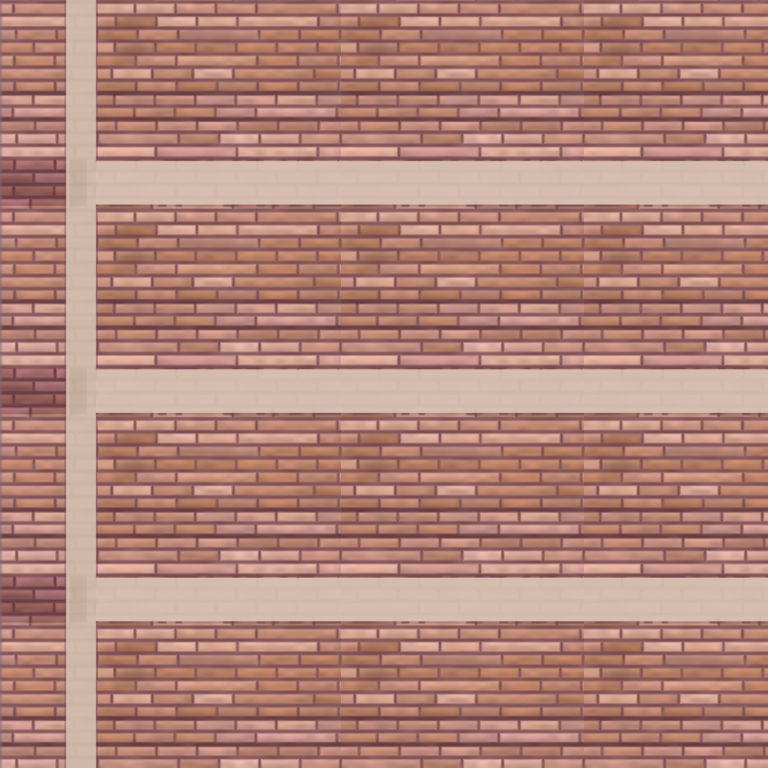
Reproduce this texture procedurally as a WebGL 2 fragment shader.

```glsl
#version 300 es
precision highp float;

uniform vec2 u_resolution;
out vec4 outColor;

float hash(vec2 p) {
    vec3 q = fract(p.xyx * 0.1031);
    q += dot(q, q.yzx + 33.33);
    return fract((q.x + q.y) * q.z);
}

float noise(vec2 p) {
    vec2 i = floor(p), f = fract(p);
    f = f * f * (3.0 - 2.0 * f);
    return mix(mix(hash(i), hash(i + vec2(1, 0)), f.x),
               mix(hash(i + vec2(0, 1)), hash(i + vec2(1, 1)), f.x), f.y);
}

// Some odd bricks fuse with the brick on their left
float fused(vec2 cell) {
    return step(0.5, mod(cell.x, 2.0)) * step(hash(cell + 71.0), 0.28);
}

// Soft coverage of an interval: 1 inside, 0 outside
float span(float x, float center, float halfWidth, float blur) {
    return 1.0 - smoothstep(-blur, blur, abs(x - center) - halfWidth);
}

// wall.x counts bricks within a tile, wall.y counts courses within a storey
vec3 brickwork(vec2 wall, float side, out float face) {
    float course = floor(wall.y);
    float along = wall.x + (mod(course, 2.0) < 0.5 ? 0.61 : 0.06)
                + 0.12 * (hash(vec2(course, 5.0)) - 0.5);
    vec2 cell = vec2(floor(along), course);
    vec2 f = vec2(fract(along), fract(wall.y));

    // Distance to the nearest joint, in course heights
    float leftGap = f.x * 3.1 + 9.0 * fused(cell);
    float rightGap = (1.0 - f.x) * 3.1 + 9.0 * fused(cell + vec2(1, 0));
    float bedGap = min(f.y, 1.0 - f.y);
    face = smoothstep(0.03, 0.25, min(bedGap, min(leftGap, rightGap) + 0.03));

    // Lower courses are pinker, upper ones more ochre
    vec2 id = cell - vec2(fused(cell), 0.0);
    float tone = hash(id + 13.0);
    float pinkness = 0.22 + 0.4 * (1.0 - smoothstep(5.0, 8.5, course)) + 0.25 * side;
    float pink = clamp(pinkness + 0.9 * (hash(id + 37.0) - 0.5), 0.0, 1.0);
    vec3 clay = mix(vec3(0.71, 0.49, 0.385), vec3(0.78, 0.58, 0.545), pink);
    clay = mix(clay, vec3(0.84, 0.68, 0.62), 0.6 * smoothstep(0.82, 0.95, tone));

    // Streaks, stains and a lit upper edge
    float streak = noise(wall * vec2(4.0, 2.5));
    float stain = noise(wall * vec2(1.1, 0.6) + 40.0);
    clay *= 0.84 + 0.12 * tone + 0.14 * streak + 0.08 * stain;
    clay += 0.07 * (smoothstep(0.25, 0.8, f.y) - 0.5);

    // Deep bed joints under two courses
    float bed = mod(floor(wall.y + 0.5), 16.0);
    float deep = (bed == 5.0 || bed == 7.0) ? 1.0 - smoothstep(0.08, 0.3, bedGap) : 0.0;
    vec3 mortar = mix(vec3(0.47, 0.29, 0.31), vec3(0.56, 0.38, 0.39), noise(wall * 2.3 + 9.0));
    vec3 color = mix(mortar, clay, face);
    return mix(color, vec3(0.36, 0.2, 0.22), deep * (0.4 + 0.4 * streak));
}

void main() {
    vec2 uv = gl_FragCoord.xy / u_resolution;
    float blur = max(0.0012, 0.75 / u_resolution.y);

    // Tiles of six bricks by sixteen courses
    float storeyY = mod(uv.y - 0.2194 + 0.13565, 0.2713) - 0.13565;
    vec2 wall = vec2(fract((uv.x - 0.1275) / 0.3164) * 6.0,
                     mod((uv.y - 0.2194) / 0.01696 + 0.13, 16.0));
    float side = 1.0 - step(0.1, uv.x);
    float face;
    vec3 color = brickwork(wall, side, face);

    // Left strip: violet courses level with each ledge, dark outer edge
    float level = span(storeyY, 0.0, 0.03, blur);
    color *= mix(vec3(1.0), vec3(0.82, 0.74, 0.81), side * level);
    color = mix(color, vec3(0.53, 0.4, 0.45), 0.6 * (1.0 - smoothstep(0.0, 0.005, uv.x)));

    // Ragged shade beside the ledges and the pilaster
    float ragged = 0.35 + 0.65 * smoothstep(0.35, 0.75, noise(wall * vec2(5.0, 0.5) + 20.0));
    float ledgeShade = span(abs(storeyY), 0.0295, 0.0018, 0.0018) * (1.0 - side) * ragged;
    float postShade = span(abs(uv.x - 0.1055), 0.0205, 0.001, 0.0015) * 0.5;
    color = mix(color, vec3(0.43, 0.26, 0.3), max(0.8 * ledgeShade, postShade));

    // Pale ledges and pilaster with faint courses showing through
    float ledge = span(storeyY, 0.0, 0.0283, blur) * smoothstep(-blur, blur, uv.x - 0.113);
    float post = span(uv.x, 0.1055, 0.0195, blur);
    vec3 plaster = mix(vec3(0.835, 0.742, 0.685), vec3(0.82, 0.725, 0.665), post);
    plaster -= 0.018 * (1.0 - face) + 0.015 * (noise(wall * 1.5) - 0.5);
    plaster -= 0.035 * level * span(uv.x, 0.102, 0.011, blur);
    color = mix(color, plaster, max(ledge, post));

    outColor = vec4(clamp(color, 0.0, 1.0), 1.0);
}
```
